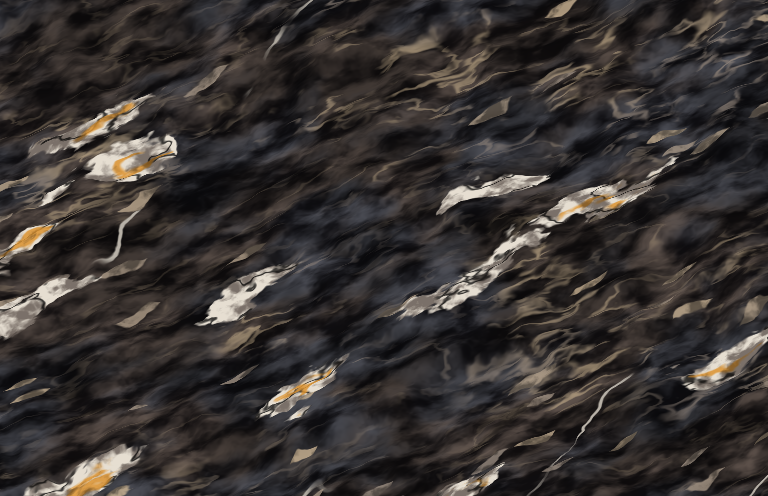
Reproduce this texture procedurally as a Shadertoy shader.

```glsl
// Polished black granite with slanted tan streaks, pale quartz lenses and gold stains.
#define TILT 0.40          // direction of the rock fabric, radians
#define LENS_TILT 0.12     // extra tilt of the lenses
#define VEIN_TILT 0.50     // extra tilt of the thin veins
#define WARP 0.075         // strength of the folding
#define STREAK_AMOUNT 0.85
#define LENS_CHANCE 0.36
#define CHIP_CHANCE 0.17
#define GOLD_AMOUNT 0.85

const vec3 BLACK = vec3(0.050, 0.045, 0.052);
const vec3 GREY  = vec3(0.290, 0.275, 0.275);
const vec3 TAN   = vec3(0.600, 0.530, 0.430);
const vec3 STONE = vec3(0.480, 0.440, 0.410);
const vec3 WHITE = vec3(0.900, 0.870, 0.820);
const vec3 GOLD  = vec3(0.690, 0.460, 0.150);

float hash(vec2 p) {
    return fract(sin(dot(p, vec2(127.1, 311.7))) * 43758.5453);
}

float noise(vec2 p) {
    vec2 i = floor(p), f = fract(p);
    f = f * f * (3.0 - 2.0 * f);
    float low = mix(hash(i), hash(i + vec2(1, 0)), f.x);
    float high = mix(hash(i + vec2(0, 1)), hash(i + vec2(1, 1)), f.x);
    return mix(low, high, f.y);
}

float fbm(vec2 p) {
    float sum = 0.0, amp = 0.533;
    for (int i = 0; i < 4; i++) {
        sum += amp * noise(p);
        p = p * 2.03 + vec2(17.3, 9.1);
        amp *= 0.5;
    }
    return sum;
}

// 1 on the winding middle contour of the noise, falling to 0 away from it
float ridge(vec2 p) {
    return 1.0 - abs(2.0 * fbm(p) - 1.0);
}

vec2 rotate(vec2 p, float a) {
    return vec2(cos(a) * p.x + sin(a) * p.y, cos(a) * p.y - sin(a) * p.x);
}

// Scattered pointed lenses: x = depth inside the nearest one, y = its random id
vec2 lenses(vec2 p, vec2 cell, float chance, float ragged, float lowBias) {
    vec2 best = vec2(-1.0, 0.0);
    vec2 home = floor(p / cell);
    for (int j = -1; j <= 1; j++)
    for (int i = -1; i <= 1; i++) {
        vec2 id = home + vec2(i, j);
        vec2 jitter = vec2(hash(id + 3.7), hash(id + 8.2));
        vec2 centre = (id + 0.2 + 0.6 * jitter) * cell;
        float height = rotate(centre, -TILT - LENS_TILT).y;
        float odds = chance * mix(1.0, 1.7 - 1.5 * height, lowBias);
        if (hash(id + 21.4) > odds) continue;
        float size = mix(0.55, 1.0, hash(id + 5.9));
        vec2 q = (p - centre) / (cell * vec2(0.50, 0.23) * size);
        q.y += 0.35 * sin(2.5 * q.x + 6.28 * jitter.x);
        float depth = 1.0 - q.x * q.x - abs(q.y) + ragged;
        if (depth > best.x) best = vec2(depth, hash(id + 13.1));
    }
    return best;
}

void mainImage(out vec4 fragColor, in vec2 fragCoord) {
    vec2 uv = fragCoord / iResolution.y;

    // Folded coordinates: x along the fabric, y across it
    vec2 q = rotate(uv, TILT);
    q.y += WARP * (fbm(q * vec2(3.0, 5.0)) - 0.5);
    q += 0.4 * WARP * (vec2(fbm(q * 14.0 + 31.0), fbm(q * vec2(11.0, 22.0))) - 0.5);

    // Dark ground of fine directional grain, cool and warm in patches
    float grain = fbm(q * vec2(17.0, 46.0));
    vec3 color = mix(BLACK, GREY, smoothstep(0.22, 0.84, grain));
    float warmth = smoothstep(0.35, 0.65, fbm(q * vec2(5.0, 11.0) + 50.0));
    color *= mix(vec3(0.90, 0.97, 1.07), vec3(1.09, 1.0, 0.92), warmth);
    color *= mix(0.8, 1.15, smoothstep(0.3, 0.7, fbm(q * vec2(9.0, 20.0) + 70.0)));

    // Thin tan streaks gathered in bands
    float band = smoothstep(0.46, 0.66, fbm(q * vec2(2.6, 6.0) + 12.0));
    float breaks = smoothstep(0.38, 0.60, fbm(q * vec2(14.0, 30.0) + 90.0));
    float fine = smoothstep(0.88, 0.99, ridge(q * vec2(8.0, 34.0) + 5.0));
    float bold = smoothstep(0.90, 0.99, ridge(q * vec2(4.5, 17.0) + 44.0));
    float streak = max(fine * mix(0.28, 0.8, band), bold * band) * breaks;
    vec3 streakColor = mix(STONE, TAN, warmth) * mix(0.75, 1.25, grain);
    color = mix(color, streakColor, STREAK_AMOUNT * streak);

    // Few pale veins cutting across the fabric
    vec2 v = rotate(q, VEIN_TILT);
    float line = abs(fbm(v * vec2(1.3, 3.2) + 7.0) - 0.5);
    float veinMask = smoothstep(0.54, 0.64, fbm(q * 5.0 + 63.0));
    color = mix(color, WHITE * 0.8, veinMask * (1.0 - smoothstep(0.003, 0.011, line)));

    // Large quartz lenses and small chips with ragged rims
    vec2 l = rotate(q, LENS_TILT);
    float ragged = 2.2 * (fbm(l * vec2(13.0, 36.0) + 25.0) - 0.5);
    vec2 lens = lenses(l, vec2(0.42, 0.17), LENS_CHANCE, ragged, 1.0);
    vec2 chip = lenses(l, vec2(0.12, 0.05), CHIP_CHANCE, ragged * 0.8, 0.0);
    float crystal = smoothstep(0.32, 0.62, fbm(l * vec2(32.0, 60.0) + 15.0));
    float crack = smoothstep(0.90, 1.0, ridge(l * vec2(10.0, 28.0) + 81.0));
    vec3 quartz = mix(STONE, WHITE, crystal) * (1.0 - 0.75 * crack);
    vec3 chipColor = mix(STONE, TAN * 1.15, chip.y) * mix(0.65, 1.2, crystal);
    color = mix(color, chipColor, 0.8 * smoothstep(0.05, 0.35, chip.x));
    color = mix(color, quartz, smoothstep(0.05, 0.25, lens.x));

    // Gold stain along the heart of some lenses
    float stain = smoothstep(0.88, 0.97, ridge(l * vec2(4.0, 19.0) + 36.0));
    stain *= smoothstep(0.35, 0.7, lens.x) * step(0.4, lens.y);
    color = mix(color, GOLD * mix(0.8, 1.25, crystal), GOLD_AMOUNT * stain);

    fragColor = vec4(clamp(color, 0.0, 1.0), 1.0);
}
```
